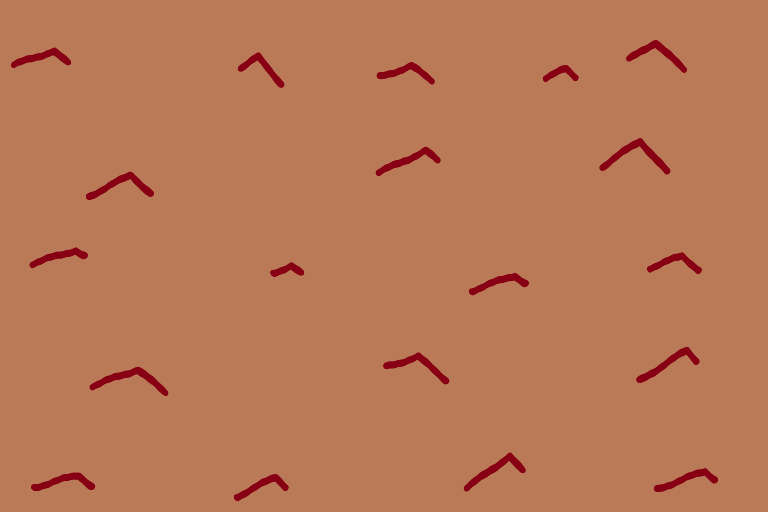
This pattern is drawn by a Shadertoy shader. Its source:

```glsl
// Scattered hand-drawn peaks: dark red bent strokes on a flat clay ground.
// Staggered rows of jittered marks, each made of a long shallow left arm
// and a short steep right arm, drawn as the distance to two segments.

vec4 hash4(vec2 cell) {
    vec4 q = fract(cell.xyxy * vec4(0.1031, 0.1030, 0.0973, 0.1099));
    q += dot(q, q.wzxy + 33.33);
    return fract((q.xxyz + q.yzzw) * q.zywx);
}

float segmentDistance(vec2 p, vec2 a, vec2 b) {
    vec2 pa = p - a, ba = b - a;
    return length(pa - ba * clamp(dot(pa, ba) / dot(ba, ba), 0.0, 1.0));
}

// Distance to one bent stroke centred on the origin
float peakDistance(vec2 p, vec4 shape, float phase) {
    float slope = mix(0.18, 0.75, shape.z);
    vec2 left = mix(0.032, 0.094, shape.x) * vec2(1.0, slope);
    vec2 right = mix(0.018, 0.06, shape.y * shape.y)
               * vec2(1.0, 0.4 + 0.8 * slope + 0.25 * shape.w);
    vec2 apex = 0.5 * vec2(left.x - right.x, max(left.y, right.y));

    // Slight waver of the hand
    p.y += 0.0022 * sin(p.x * 75.0 + phase) + 0.0005 * sin(p.x * 330.0 + phase);
    return min(segmentDistance(p, apex - left, apex),
               segmentDistance(p, apex, apex + vec2(right.x, -right.y)));
}

void mainImage(out vec4 fragColor, in vec2 fragCoord) {
    vec2 p = fragCoord / iResolution.y;
    float aspect = iResolution.x / iResolution.y;
    float d = 1.0;

    // Five rows of 4, 3, 4, 3 and 5 marks
    for (int row = 0; row < 5; row++) {
        int count = 4 - row % 2 + row / 4;
        for (int i = 0; i < count; i++) {
            vec2 cell = vec2(i, row) + 1.0;
            vec4 place = hash4(cell * 7.3);
            vec4 shape = hash4(cell * 3.7 + 41.0);
            vec2 centre = vec2(aspect * (float(i) + 0.5) / float(count),
                               0.068 + 0.2 * float(row));
            centre += (place.xy - 0.5) * vec2(0.15, 0.066);
            d = min(d, peakDistance(p - centre, shape, 6.283 * place.z));
        }
    }

    // Crisp stroke edge, about one pixel wide
    float ink = clamp(0.5 + (0.0067 - d) * iResolution.y * 1.4, 0.0, 1.0);
    vec3 clay = vec3(0.73, 0.48, 0.34);
    vec3 darkRed = vec3(0.53, 0.0, 0.08);
    fragColor = vec4(mix(clay, darkRed, ink), 1.0);
}
```
